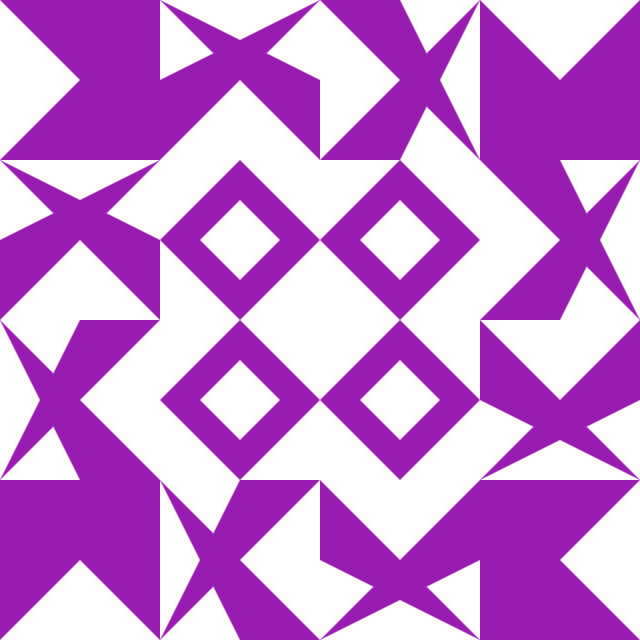
Write a three.js fragment shader that draws this pattern.

```glsl
varying vec2 vUv;

const vec3 PURPLE = vec3(0.60, 0.11, 0.69);
const vec3 WHITE = vec3(1.0);
const float CELLS = 4.0;         // grid cells across the canvas
const float EDGE = 0.007;        // half width of edge smoothing, in cells
const float DIAMOND = 0.5;       // outer radius of the centre diamonds
const float HOLE = 0.25;         // radius of the hole in each diamond
const float NOTCH = 0.5;         // depth of the triangular notches
const float SLOPE = 0.5;         // slope of the shallow star edges
const float DIAGONAL = 0.70711;  // scales x + y to true distance

// Turn a centred point by quarter turns into the top left quadrant
vec2 foldQuarterTurns(vec2 p) {
  for (int i = 0; i < 3; i++) {
    if (p.x > 0.0 || p.y < 0.0) p = vec2(-p.y, p.x);
  }
  return p;
}

// All tiles return signed distance, negative inside the purple; y runs down

// Full square with a triangle cut from its left side
float notchedTile(vec2 f) {
  return (NOTCH - abs(f.y - 0.5) - f.x) * DIAGONAL;
}

// Diamond ring touching the middle of each side
float diamondTile(vec2 f) {
  float r = abs(f.x - 0.5) + abs(f.y - 0.5);
  return max(r - DIAMOND, HOLE - r) * DIAGONAL;
}

// Mirrored star: square with a shallow top, two side cuts and a lower notch
float starTile(vec2 f) {
  float x = 0.5 - abs(f.x - 0.5);
  float shallow = inversesqrt(1.0 + SLOPE * SLOPE);
  float top = (f.y - SLOPE * x) * shallow;
  float side = max((x - f.y) * DIAGONAL, (f.y + SLOPE * x - 0.5) * shallow);
  float notch = (1.5 - NOTCH - x - f.y) * DIAGONAL;
  return -min(min(top, side), notch);
}

void main() {
  // Quadrant coordinates: cell (0, 0) is the corner, (1, 1) the centre
  vec2 p = foldQuarterTurns((vUv - 0.5) * CELLS);
  vec2 q = vec2(p.x, -p.y) + 0.5 * CELLS;
  vec2 cell = floor(q);
  vec2 f = fract(q);

  // Choose the tile by its place in the quadrant
  float ring = cell.x + cell.y;
  float d = starTile(f);
  if (ring < 0.5) d = notchedTile(f);
  else if (ring > 1.5) d = diamondTile(f);

  gl_FragColor = vec4(mix(PURPLE, WHITE, smoothstep(-EDGE, EDGE, d)), 1.0);
}
```
